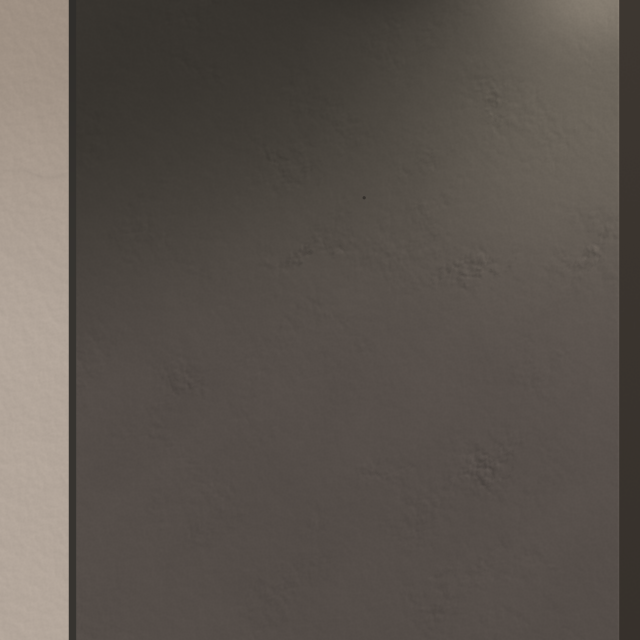
Reproduce this texture procedurally as a three.js fragment shader.

```glsl
// Dark plaster panel between a pale strip and a shadowed edge, lit from the upper right.
varying vec2 vUv;

const float JOINT_LEFT = 0.1075;
const float JOINT_RIGHT = 0.1190;
const float PANEL_RIGHT = 0.9675;
const float EDGE_BLUR = 0.0012;

const vec3 PALE_TOP = vec3(0.620, 0.565, 0.515);
const vec3 PALE_LOW = vec3(0.700, 0.650, 0.605);
const vec3 JOINT_COLOR = vec3(0.215, 0.205, 0.190);
const vec3 RECESS_COLOR = vec3(0.215, 0.193, 0.172);
const vec3 PLASTER_TINT = vec3(1.0, 0.915, 0.860);
const vec3 LIT_TINT = vec3(1.0, 0.935, 0.845);

const float PLASTER_LEVEL = 0.333;
const float SHADOW_LEVEL = 0.222;
const vec2 LAMP = vec2(0.93, 1.02);
const float WIDE_GLOW = 0.120;
const float LAMP_GLOW = 0.140;
const vec2 RELIEF_STEP = vec2(0.0016, 0.0020);
const float RELIEF_STRENGTH = 0.045;
const float GRAIN_STRENGTH = 0.020;

vec2 hash2(vec2 p) {
  vec3 q = fract(p.xyx * vec3(0.1031, 0.1030, 0.0973));
  q += dot(q, q.yzx + 33.33);
  return fract((q.xx + q.yz) * q.zy);
}

// Distance to the nearest scattered cell point
float cellular(vec2 p) {
  vec2 cell = floor(p);
  vec2 f = p - cell;
  float nearest = 2.0;
  for (int j = -1; j <= 1; j++) {
    for (int i = -1; i <= 1; i++) {
      vec2 o = vec2(float(i), float(j));
      vec2 d = o + hash2(cell + o) - f;
      nearest = min(nearest, dot(d, d));
    }
  }
  return sqrt(nearest);
}

// Soft cloudy variation from layered, warped sines, about -1 to 1
float mottle(vec2 p) {
  float sum = 0.0;
  float amp = 0.5;
  for (int i = 0; i < 5; i++) {
    p += 0.7 * sin(p.yx * 1.3 + float(i) * 1.7);
    sum += amp * sin(p.x) * sin(p.y + 0.6);
    p = mat2(1.5, 1.1, -1.1, 1.5) * p;
    amp *= 0.62;
  }
  return sum;
}

float plasterHeight(vec2 p) {
  p += 0.006 * vec2(mottle(p * 38.0), mottle(p * 41.0 + 5.0));
  return 0.55 * cellular(p * 48.0) + 0.35 * cellular(p * 105.0 + 7.0);
}

float blob(vec2 p, vec2 center, vec2 radius) {
  vec2 d = (p - center) / radius;
  return exp(-dot(d, d));
}

// Where the trowelled surface is rough
float roughness(vec2 p) {
  float r = blob(p, vec2(0.49, 0.605), vec2(0.070, 0.030));
  r += blob(p, vec2(0.75, 0.580), vec2(0.080, 0.032));
  r += blob(p, vec2(0.78, 0.270), vec2(0.065, 0.042));
  r += blob(p, vec2(0.92, 0.610), vec2(0.040, 0.040));
  r += 0.8 * blob(p, vec2(0.76, 0.830), vec2(0.035, 0.060));
  r += 0.6 * blob(p, vec2(0.45, 0.745), vec2(0.070, 0.040));
  r += 0.6 * blob(p, vec2(0.67, 0.710), vec2(0.040, 0.070));
  r += 0.6 * blob(p, vec2(0.28, 0.400), vec2(0.040, 0.035));
  r += 0.5 * blob(p, vec2(0.68, 0.080), vec2(0.040, 0.060));
  r += 0.5 * blob(p, vec2(0.60, 0.260), vec2(0.080, 0.016));
  float broken = smoothstep(-0.35, 0.45, mottle(p * 42.0 + 2.0));
  return 0.12 + r * broken + 0.20 * smoothstep(0.1, 0.6, mottle(p * 17.0));
}

// Panel brightness: diagonal shadow, wide wash and lamp hotspot
float panelLight(vec2 p) {
  float shade = smoothstep(0.28, 0.82, p.y - 0.45 * p.x);
  float level = mix(PLASTER_LEVEL, SHADOW_LEVEL, shade);
  level += WIDE_GLOW * blob(p, LAMP, vec2(0.28, 0.48));
  level += LAMP_GLOW * blob(p, LAMP, vec2(0.13, 0.085));
  return level - 0.035 * blob(p, vec2(0.60, 1.02), vec2(0.11, 0.05));
}

float stepAt(float edge, float x) {
  return smoothstep(edge - EDGE_BLUR, edge + EDGE_BLUR, x);
}

void main() {
  vec2 p = vUv;
  float relief = plasterHeight(p + RELIEF_STEP) - plasterHeight(p - RELIEF_STEP);
  float grain = cellular(p * 230.0) - 0.5;
  float clouds = mottle(p * 9.0) + 0.6 * mottle(p * 27.0 + 3.0);

  // Main plaster panel
  float rough = roughness(p);
  float level = panelLight(p);
  float detail = 1.0 + 0.022 * clouds + GRAIN_STRENGTH * 1.6 * grain;
  detail += RELIEF_STRENGTH * 9.0 * relief * rough - 0.035 * min(rough, 1.0);
  detail -= 0.35 * (1.0 - smoothstep(0.0015, 0.0035, distance(p, vec2(0.569, 0.691))));
  vec3 tint = mix(PLASTER_TINT, LIT_TINT, smoothstep(0.35, 0.85, p.y));
  vec3 panel = level * tint * detail;
  panel *= 1.0 + 0.06 * smoothstep(PANEL_RIGHT - 0.004, PANEL_RIGHT, p.x);

  // Pale strip with a faint horizontal seam
  vec3 pale = mix(PALE_LOW, PALE_TOP, smoothstep(0.45, 1.0, p.y));
  float seam = blob(p, vec2(0.06, 0.728 + 0.006 * sin(p.x * 60.0)), vec2(0.06, 0.003));
  pale *= 1.0 + 0.010 * clouds + GRAIN_STRENGTH * grain + 0.06 * relief - 0.035 * seam;

  // Joint and shadowed right edge
  vec3 joint = JOINT_COLOR * (1.0 - 0.12 * smoothstep(0.5, 1.0, p.y));
  vec3 recess = RECESS_COLOR * (1.0 + 0.12 * p.y + GRAIN_STRENGTH * grain);

  vec3 color = mix(pale, joint, stepAt(JOINT_LEFT, p.x));
  color = mix(color, panel, stepAt(JOINT_RIGHT, p.x));
  color = mix(color, recess, stepAt(PANEL_RIGHT, p.x));
  gl_FragColor = vec4(color, 1.0);
}
```
